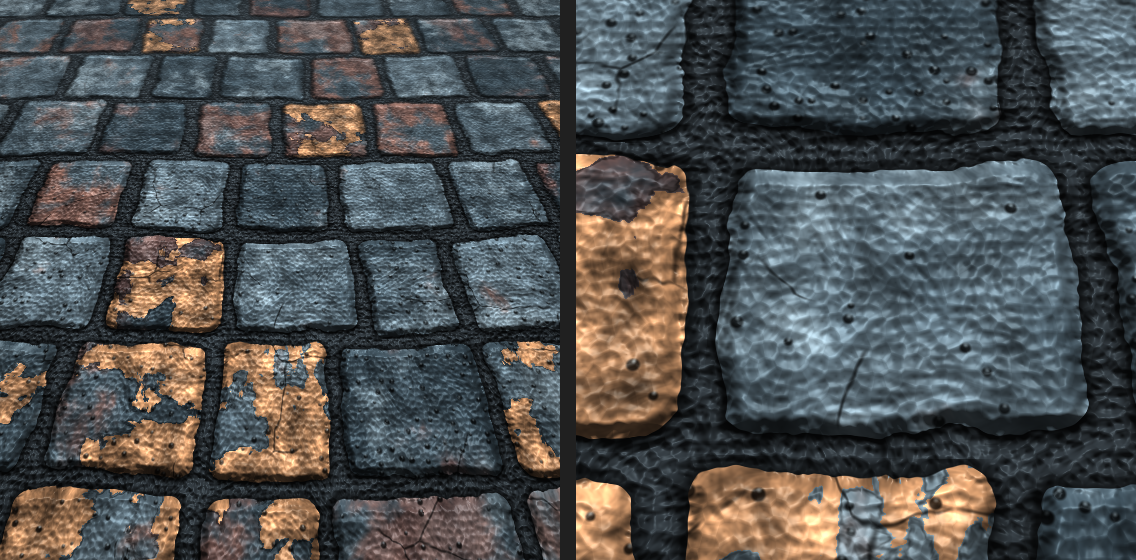
Left, the full canvas; right, a detail of the centre.
Write a WebGL 1 fragment shader that draws this texture.

```glsl
precision highp float;
// Wet, worn cobblestones on a street receding towards the top of the canvas.
// A perspective map gives staggered rows of jittered rounded boxes; layered
// sines and cellular noise add relief, peeling patches, cracks and droplets.
uniform vec2 u_resolution;

const float HORIZON = 1.6;            // height of the vanishing line
const vec2 PITCH = vec2(0.193, 0.15); // stone width and row depth
const float ROW_OFFSET = 0.55;
const float FIRST_ROW = 3.0;
const vec4 NEAR_STAGGER = vec4(0.40, 0.42, 0.56, 0.55);
const vec4 FAR_STAGGER = vec4(0.03, 0.30, 0.02, 0.50);
const float JITTER = 0.26;
const vec2 GAP = vec2(0.052, 0.034);
const float CORNER = 0.08;
const float OCHRE_SHARE = 0.24;
const vec3 LIGHT = vec3(0.15, 0.65, 0.74);
const vec3 GLINT = vec3(0.10, 0.36, 0.93);
const vec3 MORTAR = vec3(0.13, 0.15, 0.165);
const vec3 SLATE_DARK = vec3(0.19, 0.245, 0.28);
const vec3 SLATE_LIGHT = vec3(0.41, 0.485, 0.53);
const vec3 RUST = vec3(0.36, 0.26, 0.25);
const vec3 BRICK = vec3(0.52, 0.34, 0.28);
const vec3 OCHRE = vec3(0.63, 0.46, 0.325);
const vec3 SKY = vec3(0.62, 0.69, 0.72);

struct Stone { vec2 id, center, halfSize, seed; };

float hash(vec2 p) { return fract(sin(dot(p, vec2(127.1, 311.7))) * 43758.55); }
vec2 hash2(vec2 p) { return vec2(hash(p), hash(p + 17.3)); }

// Gently warped, rotated sines at doubling frequency.
float layered(vec2 p) {
  float sum = 0.0, amp = 0.5;
  for (int i = 0; i < 5; i++) {
    p = mat2(1.6, 1.2, -1.2, 1.6) * p + 0.7;
    p += 0.45 * sin(p.yx * 0.9 + 1.0);
    sum += amp * sin(p.x) * cos(p.y);
    amp *= 0.58;
  }
  return sum;
}

// Offset to the nearest cell point (xy), border closeness (z), cell hash (w).
vec4 cellular(vec2 p) {
  vec2 nearest = vec2(0.0);
  float first = 9.0, second = 9.0, id = 0.0;
  for (int y = -1; y <= 1; y++) for (int x = -1; x <= 1; x++) {
    vec2 c = floor(p) + vec2(x, y);
    vec2 offset = p - c - 0.15 - 0.7 * hash2(c);
    float d = length(offset);
    if (d < first) { second = first; first = d; nearest = offset; id = hash(c + 5.1); }
    else second = min(second, d);
  }
  return vec4(nearest, second - first, id);
}

// Position of the joint to the left of a column.
float joint(float column, float row) {
  return column + JITTER * (hash(vec2(column, row)) - 0.5);
}

Stone findStone(vec2 ground) {
  float row = floor(ground.y);
  vec4 slot = vec4(FIRST_ROW - row) + vec4(0.0, 1.0, 2.0, 3.0);
  float stagger = dot(NEAR_STAGGER, vec4(equal(slot, vec4(0.0))))
                + dot(FAR_STAGGER, vec4(equal(slot, vec4(-4.0))));
  float x = ground.x - stagger, column = floor(x);
  if (x < joint(column, row)) column -= 1.0;
  else if (x > joint(column + 1.0, row)) column += 1.0;
  float left = joint(column, row), right = joint(column + 1.0, row);
  vec2 id = vec2(column, row), inset = GAP + 0.035 * hash2(id + 3.7);
  return Stone(id, vec2(0.5 * (left + right) + stagger, row + 0.5),
               vec2(0.5 * (right - left), 0.5) - inset, 40.0 * hash2(id + 9.2));
}

// Signed distance to the chipped, slightly turned outline.
float outline(Stone s, vec2 ground) {
  vec2 p = ground - s.center;
  p += 0.08 * (hash(s.id + 2.2) - 0.5) * vec2(-p.y, p.x);
  vec2 q = abs(p) - s.halfSize + CORNER;
  float box = length(max(q, 0.0)) + min(max(q.x, q.y), 0.0) - CORNER;
  return box + 0.045 * layered(p * 2.6 + s.seed);
}

float relief(Stone s, vec2 ground, float focus) {
  float body = smoothstep(0.015, -0.06, outline(s, ground));
  float grain = length(cellular(ground * 24.0).xy);
  float grit = 0.04 * layered(ground * 5.0) + 0.028 * grain;
  float face = 0.075 + 0.024 * layered((ground - s.center) * 3.2 + s.seed.yx) + 0.01 * grain;
  return mix(grit, face, body) * mix(0.5, 1.0, focus);
}

vec3 stoneColor(Stone s, vec2 p, float blur, float focus) {
  float tone = layered(p * 1.7 + s.seed), fine = layered(p * 7.0 + s.seed.yx);
  float kind = hash(s.id + 6.4), age = hash(s.id + 8.8);
  vec3 color = mix(SLATE_DARK, SLATE_LIGHT, clamp(0.75 * age + 0.5 * tone + 0.15, 0.0, 1.0));
  float rusty = smoothstep(-0.2, 0.45, tone + 0.3 * fine + 1.1 * smoothstep(0.45, 0.9, kind) - 0.72);
  color = mix(color, mix(RUST, BRICK, age * 0.8 + 0.3 * fine), rusty * 0.85);
  // Pale wet film, stronger far away.
  float film = smoothstep(0.05, 0.5, layered(p * 1.3 + s.seed + 8.0) + 0.35 * fine);
  color = mix(color, SKY, film * mix(0.5, 0.3, focus) * (1.0 - 0.5 * rusty));
  // Peeling ochre crust with a dark rim, on some stones.
  float crust = layered(p * 1.5 + s.seed.yx + 4.0) + 0.3 * fine;
  crust -= mix(0.25, -0.2, hash(s.id + 1.9)) + 2.0 * step(OCHRE_SHARE, hash(s.id + 12.6));
  color *= 1.0 - 0.45 * smoothstep(0.07, 0.0, abs(crust + 0.03));
  color = mix(color, OCHRE * (1.0 + 0.4 * fine), smoothstep(-blur, blur, crust - 0.02));
  color *= 1.0 + 0.4 * fine;
  // Hairline cracks, then droplets with a glint.
  float crack = cellular(p * 1.5 + 0.12 * tone + s.seed).z;
  color *= 1.0 - 0.6 * focus * smoothstep(0.025 + blur, 0.0, crack) * smoothstep(0.0, 0.25, tone);
  vec4 drop = cellular(p * 13.0 + s.seed);
  float radius = 0.1 + 0.15 * hash(drop.ww), soft = 0.04 + 13.0 * blur;
  float present = step(mix(0.55, 0.95, hash(s.id + 15.0)), drop.w) * focus;
  color *= 1.0 - 0.75 * present * smoothstep(radius + soft, radius - soft, length(drop.xy));
  float glint = smoothstep(0.07 + soft, 0.0, length(drop.xy - vec2(0.02, radius * 0.6)));
  return color + SKY * 0.4 * present * glint;
}

void main() {
  vec2 uv = gl_FragCoord.xy / u_resolution;
  // Ground plane: x across, y in rows away from the viewer.
  float depth = HORIZON - uv.y;
  vec2 ground = vec2(uv.x - 0.5, 1.0) / (PITCH * depth);
  ground.y += 0.025 * sin(ground.x * 1.3 + 1.0) - ROW_OFFSET;
  float focus = smoothstep(0.6, 1.0, depth);
  float blur = 0.7 / (PITCH.y * depth * depth * u_resolution.y) + 0.035 * (1.0 - focus);
  Stone s = findStone(ground);
  float dist = outline(s, ground), cover = smoothstep(blur, -blur, dist);
  // Light from the far sky, with a wet sheen.
  vec2 e = vec2(0.01 + 0.5 * blur, 0.0);
  vec2 slope = vec2(relief(s, ground + e, focus), relief(s, ground + e.yx, focus));
  vec3 normal = normalize(vec3((relief(s, ground, focus) - slope) / e.x, 1.0));
  float diffuse = max(dot(normal, LIGHT), 0.0) / LIGHT.z;
  float sheen = pow(max(dot(normal, GLINT), 0.0), 28.0);
  float contact = smoothstep(-0.01, 0.06, dist);
  vec3 color = mix(MORTAR * mix(0.45, 1.3, contact),
                   stoneColor(s, ground - s.center, blur, focus), cover);
  color *= mix(0.25, 1.0, min(diffuse, 1.5));
  color += SKY * sheen * mix(0.18 * contact, 0.26, cover);
  // Bluish haze and darker corners.
  color = mix(color, SLATE_LIGHT * 0.85, 0.16 * (1.0 - focus));
  color *= 1.0 - 0.4 * dot(uv - 0.5, uv - 0.5);
  gl_FragColor = vec4(clamp(color, 0.0, 1.0), 1.0);
}
```
